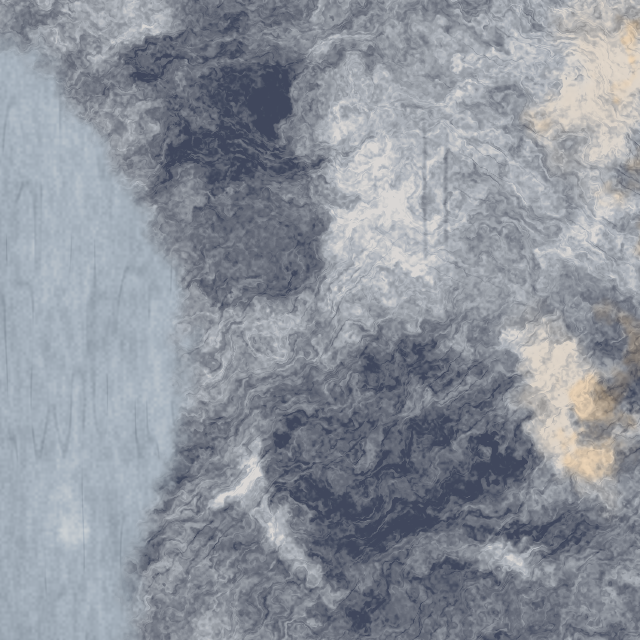
Give the GLSL for this texture, as a WebGL 2 fragment shader.

```glsl
#version 300 es
precision highp float;
// Weathered slate-blue paint: a smooth pale wash beside scratched, scumbled strokes.
uniform vec2 u_resolution;
out vec4 fragColor;

const vec3 INK = vec3(0.25, 0.28, 0.36);
const vec3 SLATE = vec3(0.40, 0.42, 0.47);
const vec3 STONE = vec3(0.60, 0.62, 0.65);
const vec3 MIST = vec3(0.69, 0.71, 0.74);
const vec3 CHALK = vec3(0.85, 0.84, 0.83);
const vec3 OCHRE = vec3(0.80, 0.68, 0.53);

float hash(vec2 p) {
  return fract(sin(dot(p, vec2(127.1, 311.7))) * 43758.5453);
}

float noise(vec2 p) {
  vec2 i = floor(p), f = fract(p);
  f = f * f * (3.0 - 2.0 * f);
  return mix(mix(hash(i), hash(i + vec2(1, 0)), f.x),
             mix(hash(i + vec2(0, 1)), hash(i + vec2(1, 1)), f.x), f.y);
}

// Layered noise centred on zero
float fbm(vec2 p) {
  float sum = 0.0, amp = 0.5;
  for (int i = 0; i < 4; i++) {
    sum += amp * (noise(p) - 0.5);
    p = mat2(1.6, 1.2, -1.2, 1.6) * p + 7.3;
    amp *= 0.55;
  }
  return sum;
}

vec2 turn(vec2 p, float angle) {
  float c = cos(angle), s = sin(angle);
  return vec2(c * p.x + s * p.y, c * p.y - s * p.x);
}

// Brushed grain running along an angle
float bristle(vec2 p, float angle, vec2 frequency) {
  vec2 q = turn(p, angle) * frequency;
  return 0.65 * (noise(q) - 0.5) + 0.5 * (noise(q * 2.1 + 5.0) - 0.5);
}

// Thin broken scratches along an angle
float scratch(vec2 p, float angle, vec2 frequency) {
  float ridge = abs(noise(turn(p, angle) * frequency) - 0.5);
  return smoothstep(0.10, 0.0, ridge) * smoothstep(0.4, 0.7, noise(p * 23.0 + 3.0));
}

// Soft elliptical area of paint
float daub(vec2 p, vec2 centre, vec2 radius, float angle) {
  return smoothstep(1.35, 0.45, length(turn(p - centre, angle) / radius));
}

vec3 paint(float tone) {
  vec3 c = mix(INK, SLATE, smoothstep(0.27, 0.42, tone));
  c = mix(c, STONE, clamp((tone - 0.42) / 0.20, 0.0, 1.0));
  c = mix(c, MIST, clamp((tone - 0.62) / 0.09, 0.0, 1.0));
  return mix(c, CHALK, clamp((tone - 0.71) / 0.13, 0.0, 1.0));
}

void main() {
  vec2 p = gl_FragCoord.xy / u_resolution;
  vec2 ragged = vec2(fbm(p * 9.0), fbm(p * 9.0 + 31.0)) * 0.13
              + vec2(fbm(p * 45.0), fbm(p * 45.0 + 17.0)) * 0.05;
  vec2 q = p + ragged;

  // Curved border of the wash on the left
  float border = 0.24 + 0.05 * sin((p.y - 0.17) * 6.5) - 0.14 * smoothstep(0.62, 1.0, p.y);
  float offset = p.x + ragged.x * 0.6 - border;
  float wash = smoothstep(0.025, -0.025, offset) * smoothstep(0.96, 0.86, q.y);

  // Broad light and dark areas
  float tone = 0.55;
  tone += 0.12 * daub(q, vec2(0.82, 0.74), vec2(0.34, 0.30), -0.5);
  tone += 0.13 * daub(q, vec2(0.58, 0.68), vec2(0.10, 0.16), 0.0);
  tone -= 0.19 * daub(q, vec2(0.36, 0.78), vec2(0.13, 0.22), 0.2);
  tone -= 0.08 * daub(q, vec2(0.26, 0.82), vec2(0.04, 0.20), 0.0);
  tone -= 0.12 * daub(q, vec2(0.62, 0.34), vec2(0.22, 0.18), 0.4);
  tone -= 0.16 * daub(q, vec2(0.68, 0.12), vec2(0.32, 0.16), 0.0);
  tone -= 0.14 * daub(q, vec2(0.98, 0.44), vec2(0.06, 0.14), 0.0);
  tone += 0.10 * daub(q, vec2(0.16, 0.98), vec2(0.12, 0.04), 0.0);

  // Chalky highlights
  float cream = daub(q, vec2(0.93, 0.88), vec2(0.08, 0.15), 0.0);
  float ledge = daub(q, vec2(0.88, 0.37), vec2(0.06, 0.15), 0.35);
  tone += 0.16 * cream + 0.23 * ledge;
  tone += 0.25 * daub(q, vec2(0.43, 0.18), vec2(0.04, 0.13), 0.5);
  tone += 0.26 * daub(q, vec2(0.79, 0.11), vec2(0.06, 0.045), -0.3);

  // Stroke directions: falling at upper right, rising through the middle
  float falling = smoothstep(0.55, 0.75, p.x) * smoothstep(0.48, 0.62, p.y);
  float rising = smoothstep(0.72, 0.55, p.y);
  float grain = mix(bristle(q, 0.1, vec2(70, 120)), bristle(q, 0.65, vec2(50, 120)), rising);
  grain = mix(grain, bristle(q, -0.5, vec2(45, 120)), falling);
  float scored = mix(scratch(p + ragged * 0.3, 0.85, vec2(9, 60)) * rising,
                     scratch(p + ragged * 0.3, -0.5, vec2(9, 65)), falling);
  float clumps = fbm(turn(q, 0.45) * vec2(13.0, 25.0));
  float speck = noise(p * 210.0) - 0.5;
  tone += 0.27 * grain + 0.40 * clumps + 0.11 * speck - 0.10 * scored;

  // Upright grooves and the dark rim of the wash
  for (int i = 0; i < 2; i++) {
    float x = p.x - 0.665 - 0.033 * float(i) + ragged.x * 0.08;
    float span = smoothstep(0.58, 0.64, p.y) * smoothstep(0.82, 0.76, p.y);
    tone -= 0.14 * smoothstep(0.006, 0.0, abs(x)) * span;
  }
  float rim = smoothstep(0.022, 0.0, abs(offset - 0.012)) * smoothstep(0.45, 0.2, p.y);
  tone -= 0.13 * rim * smoothstep(0.05, 0.16, p.y);

  // Calm upright brushing inside the wash
  float calm = 0.69 + 0.12 * fbm(p * vec2(16.0, 5.0)) + 0.05 * speck
             + 0.07 * bristle(p, 0.0, vec2(110, 28))
             - 0.06 * scratch(p, 0.0, vec2(50, 8));
  calm += 0.08 * daub(q, vec2(0.11, 0.19), vec2(0.035, 0.06), 0.0);
  tone = mix(tone, calm, wash);

  // Cool tint on the wash, warm stains on the right
  vec3 colour = paint(tone) + wash * vec3(-0.025, 0.0, 0.015);
  float stain = smoothstep(0.0, 0.16, fbm(p * 11.0 + 40.0));
  float warmth = (cream + ledge) * (0.22 + 0.5 * stain);
  warmth += 0.4 * stain * smoothstep(0.86, 0.98, p.x) * smoothstep(0.25, 0.4, p.y);
  colour = mix(colour, OCHRE * (0.45 + 0.8 * tone), clamp(warmth, 0.0, 0.6));
  fragColor = vec4(clamp(colour, 0.0, 1.0), 1.0);
}
```
